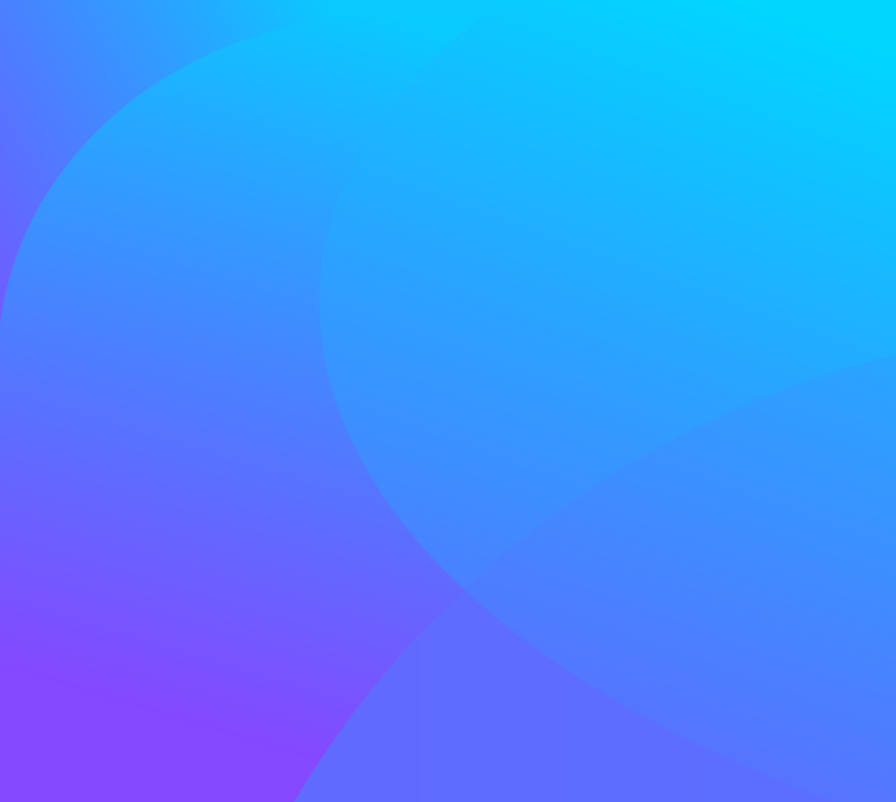
Write a Shadertoy shader that draws this background.

```glsl
// Overlapping large curved panels shaded from violet through blue to cyan.

// Smooth colour ramp: 0 is violet, 0.5 is blue, 1 is cyan.
vec3 ramp(float t) {
    t = clamp(t, 0.0, 1.0);
    return vec3(0.52 - 0.54 * t + 0.02 * t * t, 0.285 + 0.465 * t + 0.09 * t * t, 1.0);
}

// Antialiased coverage of an ellipse, given the offset from its centre.
float ellipse(vec2 offset, vec2 radii) {
    float dist = (length(offset / radii) - 1.0) * min(radii.x, radii.y);
    float pixel = 1.0 / iResolution.y;
    return 1.0 - smoothstep(-pixel, pixel, dist);
}

void mainImage(out vec4 fragColor, in vec2 fragCoord) {
    // Canvas height is one unit.
    vec2 p = fragCoord / iResolution.xy * vec2(1.1195, 1.0);

    // Left panel: only its upper left quarter is rounded.
    vec2 corner = p - vec2(0.481, 0.548);
    float leftPanel = ellipse(vec2(min(corner.x, 0.0), max(corner.y, 0.0)), vec2(0.484, 0.4315));

    // Right panel: a wide ellipse, slightly taller below its middle.
    vec2 wide = p - vec2(2.013, 0.624);
    float rightPanel = ellipse(wide, vec2(1.614, wide.y > 0.0 ? 0.736 : 0.781));

    // Lower veil: a large circle rising from the bottom right.
    float veil = ellipse(p - vec2(1.408, -0.617), vec2(1.21));

    // Each layer has its own linear gradient.
    vec3 backdrop = ramp(min(dot(p, vec2(1.2, 0.69)) - 0.26, 0.92));
    vec3 leftColor = ramp(min(dot(p, vec2(0.29, 0.965)) - 0.163, 0.93));
    vec3 rightColor = ramp(dot(p, vec2(0.239, 0.663)) + 0.115);
    vec3 veilColor = ramp(0.255 + 0.045 * p.x);
    vec3 overlapColor = ramp(max(dot(p, vec2(0.22, 0.61)) + 0.11, 0.34));

    // Stack the layers from back to front.
    vec3 color = mix(backdrop, leftColor, leftPanel);
    color = mix(color, rightColor, rightPanel);
    color = mix(color, mix(veilColor, overlapColor, rightPanel), veil);
    fragColor = vec4(color, 1.0);
}
```
